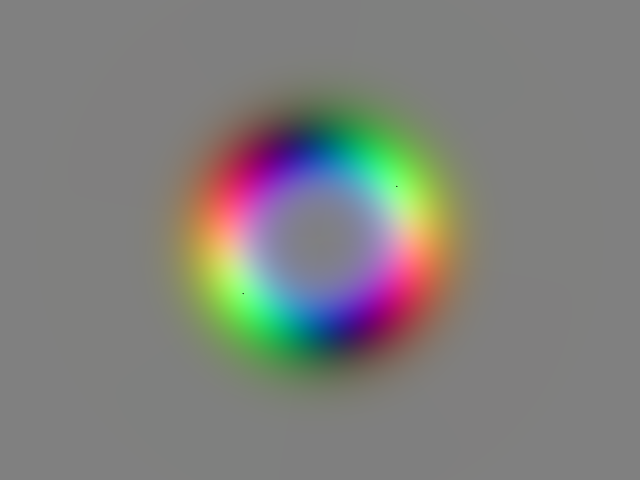
Reproduce this background procedurally as a Shadertoy shader.

```glsl
// A soft ring of twisting colour on grey: a vector field shown as red, green and blue.

const float RING_RADIUS = 0.1955;  // in canvas heights
const float RING_WIDTH = 0.095;
const float TWIST_PHASE = 0.35;    // turns the colour wheel, in radians
const float TILT_POWER = 5.4;      // how fast blue flips across the ring
const float SPECK_RADIUS = 0.0013;

// Gaussian profile, brightest on the ring.
float ringEnvelope(float radius, float ringRadius, float width) {
    float offset = (radius - ringRadius) / width;
    return exp(-offset * offset);
}

// Unit vector: in-plane part winds twice, z goes from +1 inside to -1 outside.
vec3 windingField(vec2 p, float ringRadius, float phase, float power) {
    float steepness = pow(length(p) / ringRadius, power);
    float z = (1.0 - steepness) / (1.0 + steepness);
    float inPlane = sqrt(max(0.0, 1.0 - z * z));
    float angle = 2.0 * atan(p.y, p.x) + phase;
    return vec3(inPlane * cos(angle), inPlane * sin(angle), z);
}

// Dark specks at a point and its mirror through the centre.
float mirroredSpecks(vec2 p, vec2 center, float radius) {
    float dist = min(length(p - center), length(p + center));
    return 1.0 - smoothstep(0.5 * radius, 1.5 * radius, dist);
}

void mainImage(out vec4 fragColor, in vec2 fragCoord) {
    vec2 p = (fragCoord - 0.5 * iResolution.xy) / iResolution.y;
    float radius = max(length(p), 1e-4);

    // Field scaled by the ring, centred on mid grey
    vec3 field = windingField(p + vec2(1e-6), RING_RADIUS, TWIST_PHASE, TILT_POWER);
    vec3 color = 0.5 + 0.5 * field * ringEnvelope(radius, RING_RADIUS, RING_WIDTH);

    // Specks where green peaks
    float peakAngle = 0.5 * (radians(90.0) - TWIST_PHASE);
    vec2 peak = RING_RADIUS * vec2(cos(peakAngle), sin(peakAngle));
    color *= 1.0 - 0.85 * mirroredSpecks(p, peak, SPECK_RADIUS);

    fragColor = vec4(color, 1.0);
}
```
